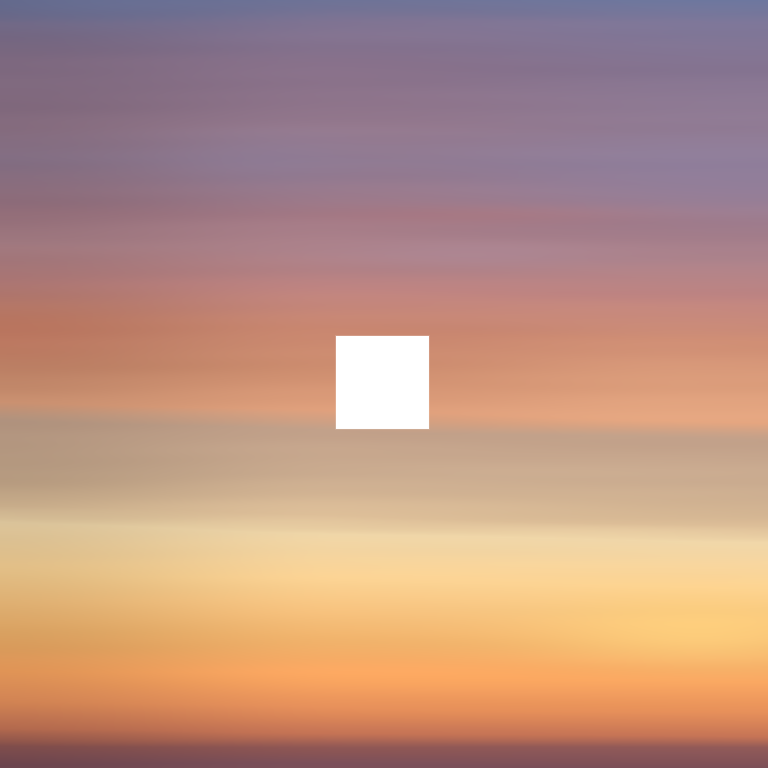
Give the GLSL for this texture, as a WebGL 1 fragment shader.

```glsl
precision highp float;
uniform vec2 u_resolution;

const vec2 SQUARE_CENTER = vec2(0.498, 0.502);
const float SQUARE_HALF = 0.0607;
const float BAND_TILT = 0.024;
const float STREAK_STRENGTH = 0.011;
const float WARP_STRENGTH = 0.005;
const float LEFT_SHADE = 0.10;
const int STREAK_LAYERS = 5;

// Long horizontal wisps from layered sines
float streaks(vec2 p) {
    float sum = 0.0;
    float amplitude = 0.5;
    vec2 frequency = vec2(2.3, 31.0);
    for (int i = 0; i < STREAK_LAYERS; i++) {
        float phase = float(i) * 1.9;
        float bend = 1.3 * sin(p.x * frequency.x + phase);
        sum += amplitude * sin(p.y * frequency.y + bend + phase);
        frequency *= vec2(1.35, 1.7);
        amplitude *= 0.72;
    }
    return sum;
}

// Elliptical soft patch, one at its center
float patchGlow(vec2 p, vec2 center, vec2 radius) {
    vec2 d = (p - center) / radius;
    return exp(-dot(d, d));
}

// Blend the running colour into the next stop between two depths
void stop(inout vec3 c, float depth, float from, float to, vec3 next) {
    c = mix(c, next, clamp((depth - from) / (to - from), 0.0, 1.0));
}

// Sky colours from the top edge (0) down to the horizon (1)
vec3 skyGradient(float d) {
    vec3 c = vec3(0.43, 0.45, 0.59);
    stop(c, d, 0.00, 0.03, vec3(0.50, 0.45, 0.57));
    stop(c, d, 0.03, 0.08, vec3(0.54, 0.45, 0.55));
    stop(c, d, 0.08, 0.17, vec3(0.57, 0.46, 0.54));
    stop(c, d, 0.17, 0.21, vec3(0.57, 0.48, 0.57));
    stop(c, d, 0.21, 0.28, vec3(0.64, 0.48, 0.53));
    stop(c, d, 0.28, 0.33, vec3(0.68, 0.51, 0.54));
    stop(c, d, 0.33, 0.38, vec3(0.74, 0.51, 0.50));
    stop(c, d, 0.38, 0.43, vec3(0.79, 0.53, 0.44));
    stop(c, d, 0.43, 0.48, vec3(0.82, 0.57, 0.45));
    stop(c, d, 0.48, 0.54, vec3(0.87, 0.62, 0.48));
    stop(c, d, 0.54, 0.562, vec3(0.76, 0.63, 0.54));
    stop(c, d, 0.562, 0.62, vec3(0.79, 0.67, 0.56));
    stop(c, d, 0.62, 0.672, vec3(0.87, 0.75, 0.60));
    stop(c, d, 0.672, 0.692, vec3(0.95, 0.85, 0.67));
    stop(c, d, 0.692, 0.76, vec3(0.98, 0.82, 0.57));
    stop(c, d, 0.76, 0.83, vec3(0.95, 0.71, 0.43));
    stop(c, d, 0.83, 0.88, vec3(0.98, 0.65, 0.38));
    stop(c, d, 0.88, 0.92, vec3(0.91, 0.57, 0.36));
    stop(c, d, 0.92, 0.957, vec3(0.77, 0.45, 0.33));
    stop(c, d, 0.957, 0.975, vec3(0.56, 0.34, 0.33));
    stop(c, d, 0.975, 1.0, vec3(0.47, 0.30, 0.34));
    return c;
}

void main() {
    vec2 uv = gl_FragCoord.xy / u_resolution;
    float depth = 1.0 - uv.y;

    // Bands descend slightly to the right, except near the top
    float tilt = BAND_TILT * smoothstep(0.12, 0.4, depth);
    tilt *= 1.0 - 0.6 * smoothstep(0.8, 0.95, depth);
    float wisps = streaks(uv);
    float bandDepth = depth - tilt * (uv.x - 0.5) + WARP_STRENGTH * wisps;
    vec3 color = skyGradient(bandDepth);

    // Dim left side, cooler and lighter right side
    color *= 1.0 - LEFT_SHADE * (1.0 - smoothstep(0.0, 0.45, uv.x));
    float upper = 1.0 - smoothstep(0.2, 0.4, depth);
    color += vec3(-0.01, 0.015, 0.03) * upper * smoothstep(0.4, 1.0, uv.x);
    float middle = smoothstep(0.38, 0.46, depth) * (1.0 - smoothstep(0.54, 0.57, depth));
    color += vec3(0.035, 0.04, 0.03) * middle * smoothstep(0.5, 0.9, uv.x);

    // Local patches of colour
    color = mix(color, vec3(0.42, 0.45, 0.60), 0.6 * patchGlow(uv, vec2(0.15, 1.0), vec2(0.22, 0.035)));
    color = mix(color, vec3(0.55, 0.49, 0.60), 0.4 * patchGlow(uv, vec2(0.35, 0.79), vec2(0.12, 0.035)));
    color = mix(color, vec3(0.57, 0.50, 0.62), 0.6 * patchGlow(uv, vec2(1.0, 0.77), vec2(0.35, 0.05)));
    color = mix(color, vec3(0.68, 0.47, 0.50), 0.5 * patchGlow(uv, vec2(0.62, 0.72), vec2(0.22, 0.012)));
    color = mix(color, vec3(0.68, 0.54, 0.60), 0.5 * patchGlow(uv, vec2(0.62, 0.67), vec2(0.18, 0.02)));
    color = mix(color, vec3(0.74, 0.45, 0.36), 0.6 * patchGlow(uv, vec2(0.0, 0.565), vec2(0.2, 0.04)));
    color = mix(color, vec3(1.0, 0.82, 0.49), 0.8 * patchGlow(uv, vec2(0.91, 0.182), vec2(0.2, 0.045)));
    color = mix(color, vec3(1.0, 0.67, 0.38), 0.5 * patchGlow(uv, vec2(0.55, 0.12), vec2(0.28, 0.018)));

    color += STREAK_STRENGTH * wisps;

    // White square with a smoothed edge
    vec2 offset = abs(uv - SQUARE_CENTER) - SQUARE_HALF;
    float edge = max(offset.x, offset.y);
    float pixel = 1.0 / min(u_resolution.x, u_resolution.y);
    color = mix(color, vec3(1.0), 1.0 - smoothstep(-0.7 * pixel, 0.7 * pixel, edge));

    gl_FragColor = vec4(clamp(color, 0.0, 1.0), 1.0);
}
```
